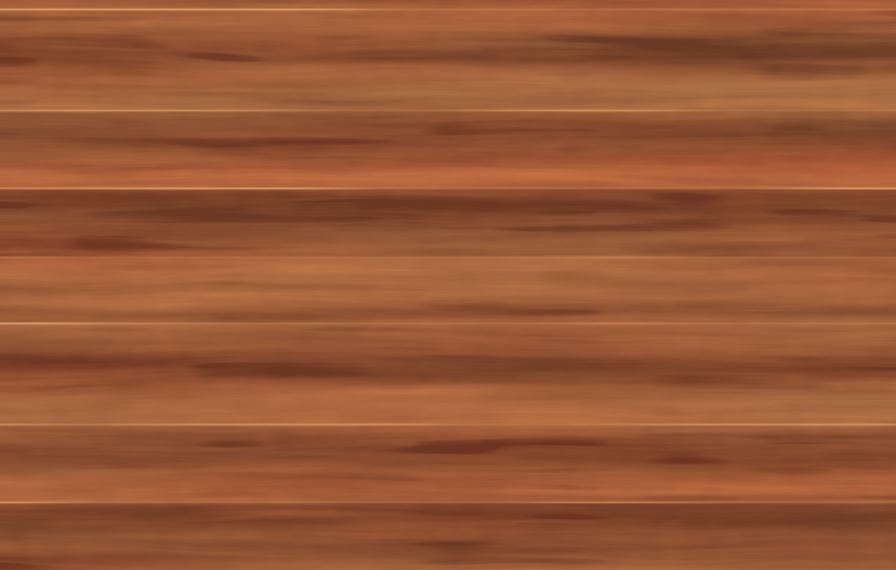
Reproduce this texture procedurally as a Shadertoy shader.

```glsl
const float BOARD_REPEATS = 1.815;
const float SEAM_OFFSET = 0.03;
const vec3 DARK_WOOD = vec3(0.42, 0.215, 0.135);
const vec3 LIGHT_WOOD = vec3(0.755, 0.455, 0.275);
const vec3 PALE_SEAM = vec3(0.89, 0.65, 0.40);

float hash(vec2 p) {
    vec3 q = fract(vec3(p.xyx) * 0.1031);
    q += dot(q, q.yzx + 33.33);
    return fract((q.x + q.y) * q.z);
}

float noise(vec2 p) {
    vec2 cell = floor(p);
    vec2 f = fract(p);
    f = f * f * (3.0 - 2.0 * f);
    float low = mix(hash(cell), hash(cell + vec2(1, 0)), f.x);
    float high = mix(hash(cell + vec2(0, 1)), hash(cell + vec2(1, 1)), f.x);
    return mix(low, high, f.y);
}

// Layered noise centred on zero
float fbm(vec2 p, int octaves) {
    float sum = 0.0;
    float weight = 0.5;
    for (int i = 0; i < octaves; i++) {
        sum += weight * (noise(p) - 0.5);
        p = p * vec2(1.8, 2.1) + vec2(17.3, 9.1);
        weight *= 0.6;
    }
    return sum;
}

float band(float t, float centre, float width) {
    float d = (t - centre) / width;
    return exp(-d * d);
}

// Soft dark or light streak kept inside one board
float boardStreak(float t, float warped, vec2 board, vec2 streak, float edge) {
    float inside = smoothstep(board.x - edge, board.x + edge, t)
                 * (1.0 - smoothstep(board.y - edge, board.y + edge, t));
    return inside * band(warped, streak.x, streak.y);
}

// Broad shading across the four boards of one repeat
float boardTone(float t, float warped, float edge) {
    float tone = 0.67;
    tone -= 0.46 * boardStreak(t, warped, vec2(0.0, 0.322), vec2(0.14, 0.055), edge);
    tone += 0.08 * boardStreak(t, warped, vec2(0.0, 0.322), vec2(0.26, 0.07), edge);
    tone -= 0.37 * boardStreak(t, warped, vec2(0.322, 0.570), vec2(0.41, 0.07), edge);
    tone += 0.10 * boardStreak(t, warped, vec2(0.322, 0.570), vec2(0.54, 0.05), edge);
    tone -= 0.54 * boardStreak(t, warped, vec2(0.570, 0.789), vec2(0.62, 0.06), edge);
    tone -= 0.28 * boardStreak(t, warped, vec2(0.570, 0.789), vec2(0.73, 0.06), edge);
    tone += 0.12 * boardStreak(t, warped, vec2(0.789, 1.1), vec2(0.84, 0.07), edge);
    tone -= 0.22 * boardStreak(t, warped, vec2(0.789, 1.1), vec2(0.965, 0.025), edge);
    return tone;
}

// Thin pale line that fades in and out along its length
float seam(float t, float centre, float x, float seed, float width) {
    float strength = smoothstep(0.15, 0.75, noise(vec2(x * 2.6 + seed * 7.3, seed)));
    float d = abs(fract(t - centre + 0.5) - 0.5);
    return band(d, 0.0, width) * mix(0.25, 0.95, strength);
}

void mainImage(out vec4 fragColor, in vec2 fragCoord) {
    vec2 uv = fragCoord / iResolution.y;
    float depth = (1.0 - uv.y) * BOARD_REPEATS - SEAM_OFFSET;
    float t = fract(depth);
    float edge = max(0.004, BOARD_REPEATS / iResolution.y);

    // Gentle waves bend the grain
    float bend = 0.050 * fbm(vec2(uv.x * 2.2, uv.y * 9.0), 3);
    vec2 grain = vec2(uv.x, uv.y + 0.5 * bend);
    float tone = boardTone(t, t + bend, edge);

    // Long streaks, fine fibres and faint mottling
    tone += 0.52 * fbm(grain * vec2(1.5, 26.0), 3);
    tone += 0.34 * fbm(grain * vec2(4.0, 85.0) + 31.0, 3);
    tone += 0.12 * fbm(uv * vec2(28.0, 50.0) + 53.0, 2);

    // Short dark flecks, stronger in the shaded wood
    float fleck = smoothstep(0.66, 0.92, noise(grain * vec2(5.0, 62.0) + 71.0));
    tone -= fleck * mix(0.26, 0.12, smoothstep(0.3, 0.7, tone));
    tone = clamp(tone, 0.0, 1.08);

    // Drift between orange and tan
    vec3 color = mix(DARK_WOOD, LIGHT_WOOD, tone);
    float tan_ = fbm(grain * vec2(1.2, 14.0) + 97.0, 2);
    tan_ += 0.35 * band(t, 0.27, 0.06) - 0.35 * band(t, 0.52, 0.06);
    color += tan_ * vec3(-0.035, 0.045, 0.030);

    // Pale seams between boards
    float row = floor(depth + 0.5);
    float line = seam(t, 0.0, uv.x, row + 3.0, edge);
    line = max(line, 0.75 * seam(t, 0.322, uv.x, row + 11.0, edge));
    line = max(line, seam(t, 0.570, uv.x, floor(depth) + 23.0, edge));
    line = max(line, 0.7 * seam(t, 0.789, uv.x, floor(depth) + 37.0, edge));
    color = mix(color, PALE_SEAM, 0.85 * line);

    fragColor = vec4(color, 1.0);
}
```
